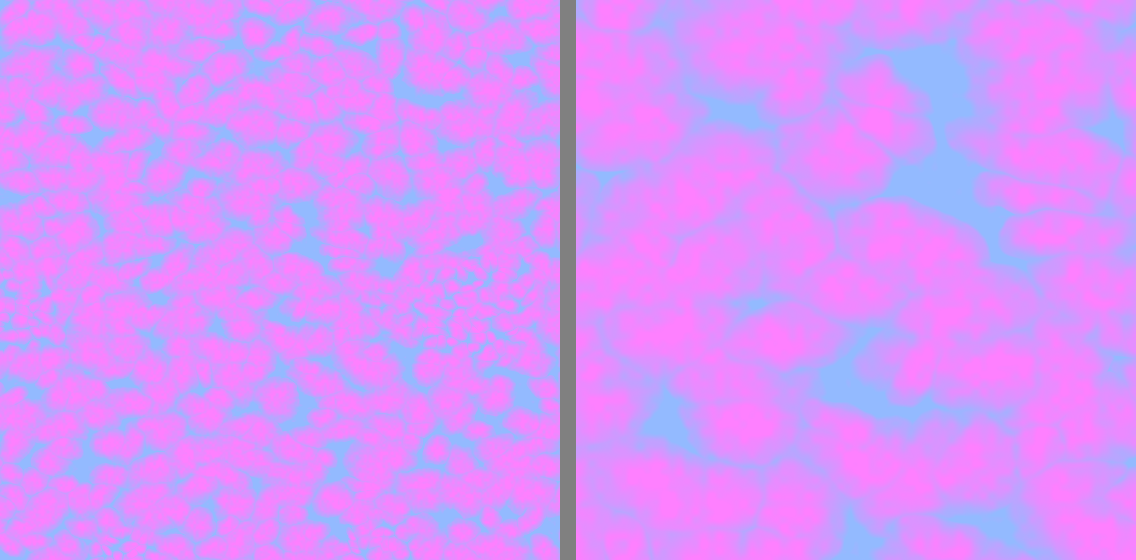
Left: the whole. Right: its middle third, enlarged.
Write a Shadertoy shader that draws this texture.

```glsl
// Soft pink blobs packed together, with violet haze between them and crisp
// blue corner gaps. Scattered ellipses give a cellular distance; its far tail
// becomes the gaps, and finer cells take over in a few regions.

const vec3 PINK = vec3(0.995, 0.50, 1.0);
const vec3 BLUE = vec3(0.53, 0.755, 1.0);
const vec2 BLOB_GRID = vec2(18.0, 23.0);   // blobs across the canvas
const vec2 FINE_GRID = vec2(41.0, 46.0);   // small blobs in the fine regions
const float MAX_STRETCH = 1.45;            // ellipse elongation
const float WARP = 0.010;                  // outline irregularity
const float HAZE = 0.30;                   // violet shading inside blobs
const float RIM = 0.23;                    // violet rim around the gaps
const float GAP = 0.36;                    // extra blue inside the gaps
const float GAP_EDGE = 0.76;               // cell distance of the gap outline
const float SEAM = 0.13;                   // tint between touching blobs
const float GRAIN = 0.22;                  // fine mottling
const float MAX_BLUE = 0.90;

uint scramble(uint v) {
    v = v * 747796405u + 2891336453u;
    v = ((v >> ((v >> 28u) + 4u)) ^ v) * 277803737u;
    return (v >> 22u) ^ v;
}

vec2 hash2(vec2 cell, int seed) {
    uvec2 c = uvec2(ivec2(cell) + 4096);
    uint h = scramble(c.x + scramble(c.y + scramble(uint(seed))));
    return vec2(h & 65535u, h >> 16u) / 65536.0;
}

// Two independent channels of smooth value noise
vec2 noise2(vec2 p, int seed) {
    vec2 i = floor(p);
    vec2 f = fract(p);
    f = f * f * (3.0 - 2.0 * f);
    vec2 low = mix(hash2(i, seed), hash2(i + vec2(1, 0), seed), f.x);
    vec2 high = mix(hash2(i + vec2(0, 1), seed), hash2(i + vec2(1, 1), seed), f.x);
    return mix(low, high, f.y);
}

// Nearest and second nearest distance to tilted ellipses
vec2 blobDistance(vec2 p, int seed) {
    vec2 home = floor(p);
    vec2 nearest = vec2(9.0);
    for (int y = -2; y <= 2; y++) {
        for (int x = -2; x <= 2; x++) {
            vec2 cell = home + vec2(x, y);
            vec2 shape = hash2(cell, seed + 1);
            vec2 d = p - cell - hash2(cell, seed);
            float angle = 2.8 * (shape.x - 0.5);
            float stretch = mix(1.0, MAX_STRETCH, shape.y);
            float size = mix(0.65, 1.3, hash2(cell, seed + 2).x);
            vec2 axis = vec2(cos(angle), sin(angle));
            d = vec2(dot(d, axis) / stretch, dot(d, vec2(-axis.y, axis.x)) * stretch);
            float r = length(d) / size;
            nearest = r < nearest.x ? vec2(r, nearest.x) : vec2(nearest.x, min(nearest.y, r));
        }
    }
    return nearest;
}

void mainImage(out vec4 fragColor, in vec2 fragCoord) {
    vec2 uv = fragCoord / min(iResolution.x, iResolution.y);

    // Bend the outlines
    vec2 p = uv + WARP * (noise2(uv * 28.0, 11) - 0.5)
                + 0.6 * WARP * (noise2(uv * 70.0, 12) - 0.5);

    // Mix coarse and fine blobs by region
    float fine = smoothstep(0.70, 0.82, noise2(uv * 4.5, 21).x);
    vec2 cells = mix(blobDistance(p * BLOB_GRID, 31), blobDistance(p * FINE_GRID, 41), fine);

    // Local variation breaks up long gaps and makes some outlines softer
    vec2 patches = noise2(uv * 34.0, 51);
    float r = cells.x + 0.16 * (patches.x - 0.5);
    float softness = mix(0.03, 0.10, patches.y);

    // Shade from blob centres through the rim to the gaps
    float blue = 0.06 + HAZE * smoothstep(0.15, 0.65, r);
    blue += RIM * smoothstep(0.50, 0.70, r);
    blue += GAP * smoothstep(GAP_EDGE - softness, GAP_EDGE + softness, r);
    float seamWeight = smoothstep(0.3, 0.7, noise2(uv * 25.0, 52).x);
    blue += SEAM * seamWeight * (1.0 - smoothstep(0.0, 0.14, cells.y - cells.x));

    // Fine mottling
    blue += GRAIN * (noise2(uv * 105.0, 61).x - 0.5);
    blue += GRAIN * (noise2(uv * 210.0, 62).y - 0.5);

    fragColor = vec4(mix(PINK, BLUE, clamp(blue, 0.0, MAX_BLUE)), 1.0);
}
```
